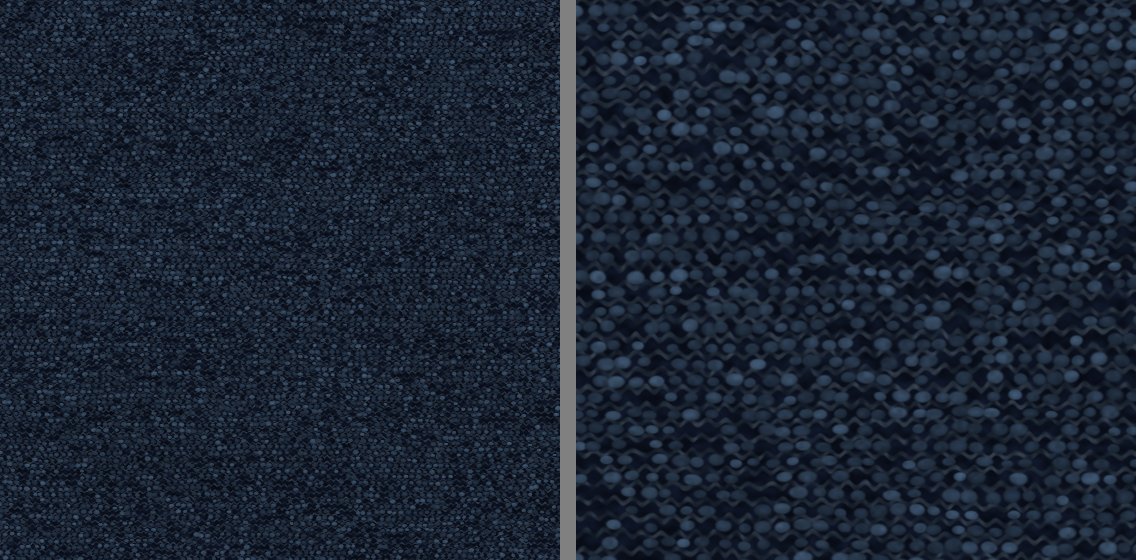
Left: the whole. Right: its middle third, enlarged.
Reproduce this texture procedurally as a WebGL 1 fragment shader.

```glsl
precision highp float;
// Dark navy woven cloth: rows of small rounded stitches over thin grey threads.
uniform vec2 u_resolution;

float hash(vec2 p) {
  vec3 q = fract(vec3(p.xyx) * vec3(0.1031, 0.1030, 0.0973));
  q += dot(q, q.yzx + 33.33);
  return fract((q.x + q.y) * q.z);
}

float noise(vec2 p) {
  vec2 cell = floor(p);
  vec2 f = fract(p);
  f = f * f * (3.0 - 2.0 * f);
  float low = mix(hash(cell), hash(cell + vec2(1.0, 0.0)), f.x);
  float high = mix(hash(cell + vec2(0.0, 1.0)), hash(cell + vec2(1.0, 1.0)), f.x);
  return mix(low, high, f.y);
}

// Wavy thread running between the rows of stitches.
float threadMask(vec2 g) {
  float row = floor(g.y + 0.5);
  float phase = hash(vec2(row, 71.0)) * 6.2832;
  float wave = 0.17 * sin(g.x * 6.2832 + phase + 3.0 * noise(vec2(g.x * 0.5, row)));
  float gap = abs(g.y - row - wave);
  return 1.0 - smoothstep(0.06, 0.25, gap);
}

void main() {
  vec2 p = gl_FragCoord.xy / u_resolution.y + 2.0;

  // Rows sag slightly, as in loosely tensioned cloth.
  p.y += 0.009 * (noise(p * vec2(9.0, 14.0)) - 0.5);
  p.y += 0.003 * (noise(p * vec2(34.0, 60.0)) - 0.5);
  vec2 g = p * vec2(88.0, 98.0);

  // Deep gaps and the grey threads crossing them.
  vec3 gapDark = vec3(0.025, 0.042, 0.08);
  vec3 gapBlue = vec3(0.06, 0.09, 0.16);
  vec3 color = mix(gapDark, gapBlue, noise(g * vec2(1.8, 2.6)));
  float fibre = noise(g * vec2(3.2, 2.2) + 40.0);
  vec3 threadColor = mix(vec3(0.09, 0.125, 0.17), vec3(0.20, 0.24, 0.29), fibre);
  color = mix(color, threadColor, threadMask(g) * (0.55 + 0.45 * fibre));

  // Stitches: jittered ellipses, each row shifted along its length.
  for (int j = -1; j <= 1; j++) {
    float row = floor(g.y) + float(j);
    float shifted = g.x + 7.0 * hash(vec2(row, 5.0));
    for (int i = -1; i <= 1; i++) {
      vec2 cell = vec2(floor(shifted) + float(i), row);
      float tone = hash(cell + 11.0);
      float size = hash(cell + 53.0);
      vec2 jitter = vec2(hash(cell + 97.0), hash(cell + 151.0)) - 0.5;
      vec2 center = cell + 0.5 + jitter * vec2(0.4, 0.22);
      vec2 radius = vec2(0.42, 0.33) + vec2(0.20, 0.12) * (size - 0.4);
      vec2 offset = (vec2(shifted, g.y) - center) / radius;
      float dist = length(offset);

      // Horizontal slubs thin out the stitches in places.
      float density = 0.58 + 0.45 * noise(cell * vec2(0.11, 0.4));
      float present = step(hash(cell + 211.0), density);
      float mask = present * (1.0 - smoothstep(0.7, 1.15, dist));

      vec3 stitch = mix(vec3(0.12, 0.17, 0.235), vec3(0.215, 0.295, 0.385), tone * tone);
      stitch *= 1.08 - 0.22 * dist * dist + 0.10 * offset.y;
      color = mix(color, stitch, mask);
    }
  }

  // Fine lint and broad uneven dye.
  color *= 0.86 + 0.28 * noise(g * 3.5 + 17.0);
  color *= 0.94 + 0.12 * noise(p * vec2(5.0, 11.0));
  gl_FragColor = vec4(color, 1.0);
}
```
